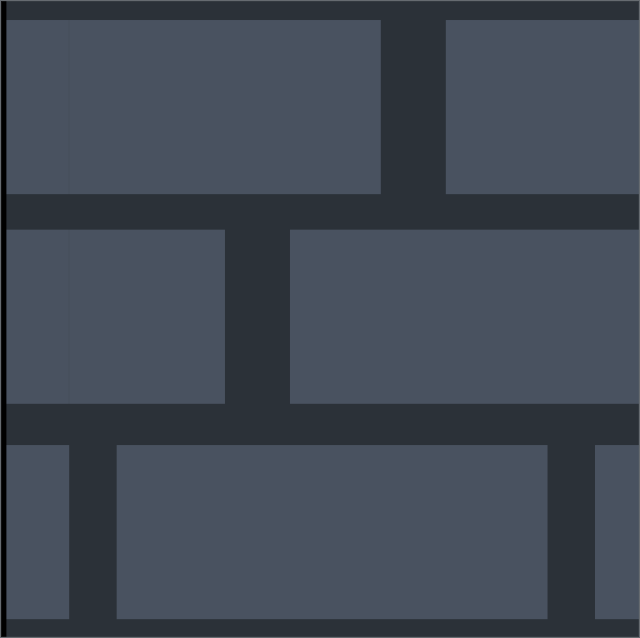
Reproduce this pattern procedurally as a WebGL 2 fragment shader.

```glsl
#version 300 es
precision highp float;
// Three courses of slate-blue bricks in dark mortar, with a thin frame.

uniform vec2 u_resolution;
out vec4 fragColor;

const vec3 BRICK_COLOR  = vec3(0.286, 0.322, 0.376);
const vec3 MORTAR_COLOR = vec3(0.169, 0.192, 0.220);
const vec3 FRAME_COLOR  = vec3(0.40, 0.42, 0.44);
const vec3 LINE_COLOR   = vec3(0.0);

// Fractions of the canvas; courses are listed from the bottom up.
const int   COURSES      = 3;
const float BRICK_PERIOD = 0.7474;
const float BRICK_HEIGHT = 0.2729;
const vec3  COURSE_BASE  = vec3(0.0295, 0.3671, 0.6957);
const vec3  JOINT_CENTER = vec3(0.1452, 0.4023, 0.6458);
const vec3  JOINT_WIDTH  = vec3(0.0742, 0.1016, 0.1016);

const float SEAM_X       = 0.1078;
const float SEAM_WIDTH   = 0.0015;
const float SEAM_SHADE   = 0.06;
const float LINE_WIDTH   = 0.0100;
const float FRAME_WIDTH  = 0.0018;

// Antialiased coverage of a signed distance, positive inside.
float coverage(float inside, float resolution) {
    return clamp(inside * resolution + 0.5, 0.0, 1.0);
}

// Bricks of one course, separated by regularly spaced joints.
float courseMask(vec2 uv, int course) {
    float offset = uv.x - JOINT_CENTER[course];
    float toJoint = abs(offset - BRICK_PERIOD * round(offset / BRICK_PERIOD));
    float insideX = toJoint - 0.5 * JOINT_WIDTH[course];
    float middle = COURSE_BASE[course] + 0.5 * BRICK_HEIGHT;
    float insideY = 0.5 * BRICK_HEIGHT - abs(uv.y - middle);
    return coverage(insideX, u_resolution.x) * coverage(insideY, u_resolution.y);
}

void main() {
    vec2 uv = gl_FragCoord.xy / u_resolution;
    vec3 color = MORTAR_COLOR;

    // Faint vertical seam in the bricks above the bottom course
    float seam = coverage(0.5 * SEAM_WIDTH - abs(uv.x - SEAM_X), u_resolution.x);
    for (int course = 0; course < COURSES; course++) {
        float shade = course > 0 ? SEAM_SHADE * seam : 0.0;
        color = mix(color, BRICK_COLOR * (1.0 - shade), courseMask(uv, course));
    }

    // Black line down the left side
    color = mix(color, LINE_COLOR, coverage(LINE_WIDTH - uv.x, u_resolution.x));

    // Thin grey frame around the canvas
    vec2 edge = FRAME_WIDTH - min(uv, 1.0 - uv);
    float frame = max(coverage(edge.x, u_resolution.x),
                      coverage(edge.y, u_resolution.y));
    color = mix(color, FRAME_COLOR, frame);

    fragColor = vec4(color, 1.0);
}
```
